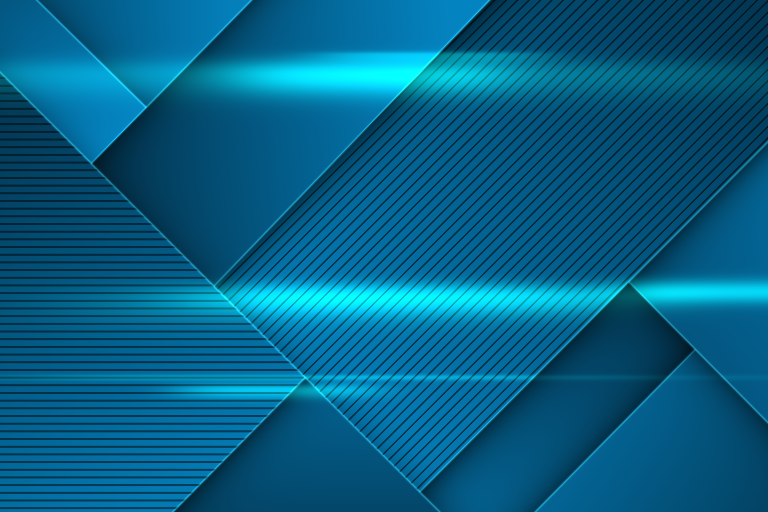
Give the GLSL for this background, as a WebGL 2 fragment shader.

```glsl
#version 300 es
precision highp float;
// Overlapping diagonal blue panels, two of them finely striped, crossed by
// horizontal cyan light streaks. Each panel is a half plane laid over the
// last one, with a soft drop shadow and a thin bright rim along its edge.
uniform vec2 u_resolution;
out vec4 outColor;

const vec3 NAVY = vec3(0.010, 0.165, 0.255);
const vec3 AZURE = vec3(0.015, 0.515, 0.755);
const vec3 RIM = vec3(0.10, 0.30, 0.32);
const vec3 GLOW = vec3(0.01, 0.52, 0.46);

// Signed distance to the line a-b, positive on its left
float edge(vec2 p, vec2 a, vec2 b) {
    vec2 d = normalize(b - a);
    return d.x * (p.y - a.y) - d.y * (p.x - a.x);
}

// Linear blend of navy and azure, from level t0 at a to t1 at b
vec3 gradient(vec2 p, vec2 a, vec2 b, float t0, float t1) {
    vec2 d = b - a;
    float t = clamp(dot(p - a, d) / dot(d, d), 0.0, 1.0);
    return mix(NAVY, AZURE, mix(t0, t1, t));
}

// Darkening factor of evenly repeated thin lines
float stripes(float v, float period, float width, float depth, float px) {
    float d = abs(fract(v / period) - 0.5) * period;
    return 1.0 - depth * (1.0 - smoothstep(width - 0.5 * px, width + 0.5 * px, d));
}

// Lays a panel over another: shadow outside, fill inside, rim on the edge
vec3 layer(vec3 under, vec3 panel, float d, float shadow, float px) {
    under *= 1.0 - shadow * exp(-max(-d, 0.0) / 0.03);
    vec3 color = mix(under, panel, smoothstep(-0.5 * px, 0.5 * px, d));
    float rimWidth = max(0.002, 0.6 * px);
    return color + RIM * exp(-d * d / (rimWidth * rimWidth));
}

// Horizontal light streak with separate upper and lower softness
float streak(vec2 p, vec2 center, float halfLength, float up, float down) {
    vec2 d = p - center;
    float x = d.x / halfLength;
    float y = d.y / (d.y > 0.0 ? up : down);
    return exp(-x * x * x * x - y * y);
}

// All streaks, grouped by height
float streaks(vec2 p) {
    float top = 0.70 * streak(p, vec2(0.72, 0.853), 0.27, 0.028, 0.036)
              + 0.38 * streak(p, vec2(0.62, 0.855), 0.95, 0.028, 0.045)
              + 0.45 * streak(p, vec2(0.84, 0.893), 0.22, 0.006, 0.016);
    float middle = 0.88 * streak(p, vec2(0.83, 0.420), 0.46, 0.024, 0.034)
                 + 0.20 * streak(p, vec2(0.58, 0.410), 0.50, 0.034, 0.050)
                 + 0.90 * streak(p, vec2(1.42, 0.430), 0.22, 0.022, 0.022);
    float low = 0.45 * streak(p, vec2(0.68, 0.263), 0.70, 0.005, 0.006)
              + 0.65 * streak(p, vec2(0.54, 0.238), 0.20, 0.012, 0.016);
    return top + middle + low;
}

void main() {
    float px = 1.0 / u_resolution.y;
    vec2 p = gl_FragCoord.xy * px;

    // Panel boundaries
    float lowerLeft = edge(p, vec2(0.859, 0.0), vec2(0.0, 0.859));
    float leftTip = edge(p, vec2(0.338, 0.0), vec2(0.596, 0.262));
    float cornerFold = edge(p, vec2(0.285, 0.791), vec2(0.072, 1.0));
    float corner = edge(p, vec2(0.180, 0.682), vec2(0.492, 1.0));
    float upper = edge(p, vec2(0.420, 0.443), vec2(0.957, 1.0));
    float center = edge(p, vec2(0.828, 0.047), vec2(1.5, 0.723));
    float right = edge(p, vec2(1.234, 0.443), vec2(1.5, 0.174));
    float lowerRight = edge(p, vec2(1.354, 0.314), vec2(1.045, 0.0));

    // Right side, from the deepest panel upward
    vec3 color = gradient(p, vec2(1.25, 0.40), vec2(0.90, 0.05), 0.22, 0.65);
    vec3 panel = gradient(p, vec2(1.20, 0.20), vec2(1.50, 0.0), 0.65, 0.28);
    color = layer(color, panel, lowerRight, 0.45, px);
    panel = gradient(p, vec2(1.20, 0.45), vec2(1.50, 0.65), 0.45, 0.70);
    color = layer(color, panel, right, 0.45, px);

    // Diagonally striped center
    panel = gradient(p, vec2(0.60, 0.30), vec2(1.45, 1.0), 0.95, 0.15);
    panel *= stripes(p.x - p.y, 0.0223, 0.0022, 0.55, px);
    color = layer(color, panel, center, 0.55, px);

    // Upper band and folded corner
    panel = gradient(p, vec2(0.20, 0.68), vec2(0.90, 0.75), 0.12, 1.0);
    color = layer(color, panel, upper, 0.60, px);
    vec3 fold = gradient(p, vec2(0.10, 1.0), vec2(0.45, 1.0), 0.45, 0.95);
    panel = gradient(p, vec2(0.0, 1.0), vec2(0.20, 0.70), 0.50, 1.05);
    panel = layer(fold, panel, cornerFold, 0.25, px);
    color = layer(color, panel, corner, 0.45, px);

    // Lower left: plain triangle under the horizontally striped panel
    vec3 triangle = gradient(p, vec2(0.60, 0.24), vec2(0.60, 0.0), 0.65, 0.32);
    panel = gradient(p, vec2(0.0, 0.82), vec2(0.45, 0.10), 0.12, 0.90);
    panel *= stripes(p.y, 0.0150, 0.0020, 0.50, px);
    panel = layer(triangle, panel, leftTip, 0.55, px);
    color = layer(color, panel, lowerLeft, 0.25, px);

    // Light streaks, dimmed on the recessed panel
    float recess = smoothstep(-px, px, min(-center, -right));
    color += GLOW * streaks(p) * mix(1.0, 0.45, recess);
    outColor = vec4(clamp(color, 0.0, 1.0), 1.0);
}
```
